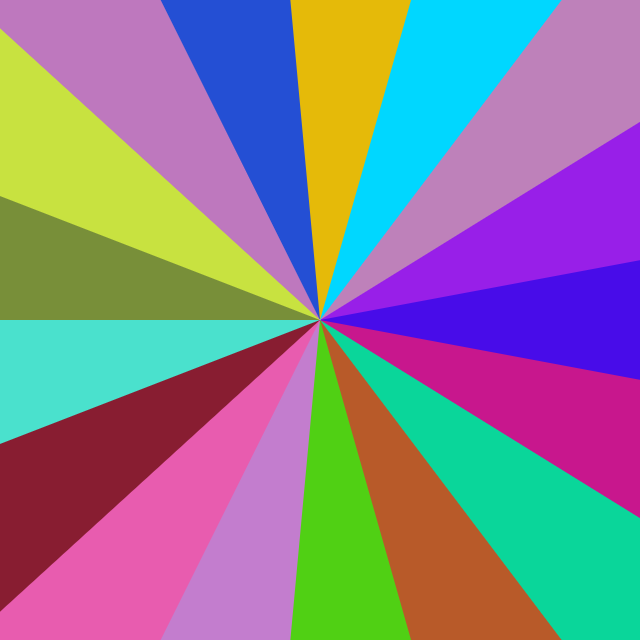
This background is drawn by a Shadertoy shader. Its source:

```glsl
// Draws a pinwheel of seventeen equal coloured wedges meeting at the canvas centre.

const float PI = 3.14159265;
const int WEDGES = 17;
const vec2 CENTER = vec2(0.5);    // hub, as a fraction of the canvas
const float START_ANGLE = -PI;    // first wedge begins at the left, counterclockwise
const float EDGE_SOFTNESS = 1.0;  // blend width, in pixel footprints

// Palette
const vec3 TURQUOISE = vec3(0.290, 0.882, 0.804);
const vec3 MAROON    = vec3(0.533, 0.114, 0.192);
const vec3 PINK      = vec3(0.910, 0.361, 0.686);
const vec3 LILAC     = vec3(0.765, 0.490, 0.808);
const vec3 GREEN     = vec3(0.314, 0.816, 0.078);
const vec3 RUST      = vec3(0.722, 0.353, 0.161);
const vec3 JADE      = vec3(0.039, 0.839, 0.604);
const vec3 MAGENTA   = vec3(0.784, 0.090, 0.553);
const vec3 INDIGO    = vec3(0.282, 0.047, 0.914);
const vec3 VIOLET    = vec3(0.596, 0.122, 0.910);
const vec3 MAUVE     = vec3(0.745, 0.506, 0.729);
const vec3 CYAN      = vec3(0.000, 0.843, 1.000);
const vec3 GOLD      = vec3(0.898, 0.729, 0.035);
const vec3 BLUE      = vec3(0.141, 0.310, 0.831);
const vec3 ORCHID    = vec3(0.745, 0.471, 0.745);
const vec3 LIME      = vec3(0.784, 0.886, 0.251);
const vec3 OLIVE     = vec3(0.471, 0.561, 0.224);

// Wedge colours, counterclockwise from START_ANGLE
const vec3 WHEEL[WEDGES] = vec3[WEDGES](
    TURQUOISE, MAROON, PINK, LILAC, GREEN, RUST, JADE, MAGENTA, INDIGO,
    VIOLET, MAUVE, CYAN, GOLD, BLUE, ORCHID, LIME, OLIVE);

vec3 wedgeColor(int index) {
    return WHEEL[(index + WEDGES) % WEDGES];
}

vec3 pinwheel(vec2 p, float blendWidth) {
    float wedgeAngle = 2.0 * PI / float(WEDGES);
    float turn = (atan(p.y, p.x) - START_ANGLE) / wedgeAngle;
    int index = int(floor(turn));
    float across = fract(turn);

    // Distance to the nearest ray, and the wedge beyond it
    int neighbor = across < 0.5 ? index - 1 : index + 1;
    float edgeAngle = min(across, 1.0 - across) * wedgeAngle;
    float edgeDistance = length(p) * sin(edgeAngle);

    float spill = clamp(0.5 - edgeDistance / blendWidth, 0.0, 0.5);
    return mix(wedgeColor(index), wedgeColor(neighbor), spill);
}

void mainImage(out vec4 fragColor, in vec2 fragCoord) {
    float canvasSize = min(iResolution.x, iResolution.y);
    vec2 p = (fragCoord - CENTER * iResolution.xy) / canvasSize;
    fragColor = vec4(pinwheel(p, EDGE_SOFTNESS / canvasSize), 1.0);
}
```
